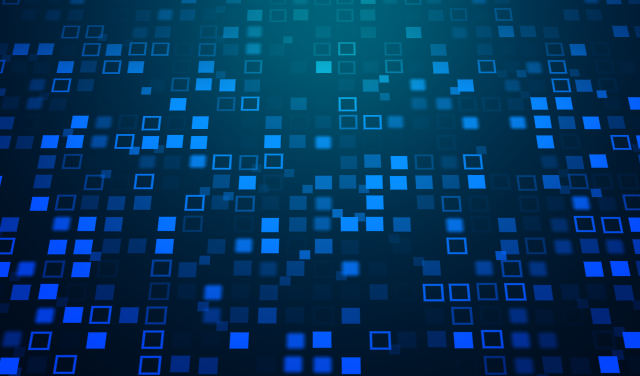
Write a Shadertoy shader that draws this background.

```glsl
// Receding grid of blue squares: solid, outlined, blurred and faint, under a teal glow.

#define ROW_STEP   vec2(0.0445, 0.0110)  // row spacing: at the first row, growth downwards
#define COL_STEP   vec2(0.0600, 0.0174)  // column spacing: same order
#define FIRST_ROW  0.04                  // centre of the first row below the top edge
#define HALF_SIZE  0.33                  // half side of a square, in cells
#define LINE_HALF  0.045                 // half outline width, in cells
#define SOLID_PART 0.32                  // cumulative shares of each kind of cell
#define LINE_PART  0.45
#define BLUR_PART  0.56
#define GHOST_PART 0.82

const vec3 DEEP = vec3(0.00, 0.045, 0.11);
const vec3 NAVY = vec3(0.00, 0.17, 0.30);
const vec3 TEAL = vec3(0.00, 0.39, 0.48);
const vec3 CYAN = vec3(0.06, 0.84, 0.94);
const vec3 AZURE = vec3(0.03, 0.58, 1.00);
const vec3 BLUE = vec3(0.01, 0.27, 1.00);

float hash(vec2 p, float seed) {
    vec3 q = fract(vec3(p.xyx) * 0.1031 + seed * 0.137);
    q += dot(q, q.yzx + 33.33);
    return fract((q.x + q.y) * q.z);
}

// Signed box distance with square corners
float squareDist(vec2 p, float halfSide) {
    vec2 d = abs(p) - halfSide;
    return max(d.x, d.y);
}

float fill(float d, float soft) {
    return 1.0 - smoothstep(-soft, soft, d);
}

// Opacity of the regular squares at a grid position
float mainSquares(vec2 grid, float soft) {
    vec2 cell = floor(grid + 0.5);
    float kind = hash(cell, 1.0);
    float level = hash(cell, 2.0);
    vec2 p = grid - cell;
    p -= 0.08 * (vec2(hash(cell, 3.0), hash(cell, 4.0)) - 0.5);

    float strength = level < 0.45 ? 1.0 : mix(0.2, 0.65, hash(cell, 5.0));
    float d = squareDist(p, HALF_SIZE);

    if (kind < SOLID_PART) return strength * fill(d, soft);
    if (kind < LINE_PART) return 0.9 * strength * fill(abs(d) - LINE_HALF, soft);
    if (kind < BLUR_PART) {
        float away = length(max(abs(p) - 0.17, 0.0));
        return 0.85 * strength * (1.0 - smoothstep(0.0, 0.28, away));
    }
    if (kind < GHOST_PART) {
        float shape = level < 0.3 ? abs(d) - LINE_HALF : d;
        return 0.11 * hash(cell, 6.0) * fill(shape, soft * 2.0);
    }
    return 0.0;
}

// Sparse small squares that have drifted off the grid
float straySquares(vec2 grid, float soft) {
    vec2 cell = floor(grid);
    vec2 p = fract(grid) - 0.5;
    p -= 0.4 * (vec2(hash(cell, 11.0), hash(cell, 12.0)) - 0.5);
    float present = step(hash(cell, 13.0), 0.09);
    float strength = mix(0.1, 0.9, pow(hash(cell, 14.0), 2.0));
    return present * strength * fill(squareDist(p, 0.2), soft);
}

void mainImage(out vec4 fragColor, in vec2 fragCoord) {
    vec2 uv = fragCoord / iResolution.y;
    float aspect = iResolution.x / iResolution.y;
    float x = uv.x - 0.5 * aspect - 0.008;
    float down = 1.0 - uv.y;

    // Perspective: cells widen and rows spread towards the bottom
    float depth = down - FIRST_ROW;
    float colWidth = COL_STEP.x + COL_STEP.y * depth;
    vec2 grid = vec2(x / colWidth, depth / (ROW_STEP.x + ROW_STEP.y * depth));
    float soft = max(0.03, 0.8 / (iResolution.y * colWidth));

    // Background: glow at the top centre, dark lower corners
    float r = length(vec2(x - 0.03, down));
    vec3 color = mix(NAVY, DEEP, smoothstep(0.25, 1.35, r));
    color = mix(color, TEAL, exp(-5.5 * r * r));

    // Square tint runs from cyan near the glow to deep blue far away
    vec3 tint = mix(CYAN, AZURE, smoothstep(0.1, 0.42, r));
    tint = mix(tint, BLUE, smoothstep(0.4, 1.15, r));

    // Squares fade into the haze near the top
    float haze = mix(0.35, 1.0, smoothstep(0.03, 0.3, down));
    color = mix(color, tint, haze * mainSquares(grid, soft));
    color = mix(color, tint, haze * straySquares(grid, soft));

    fragColor = vec4(color, 1.0);
}
```
